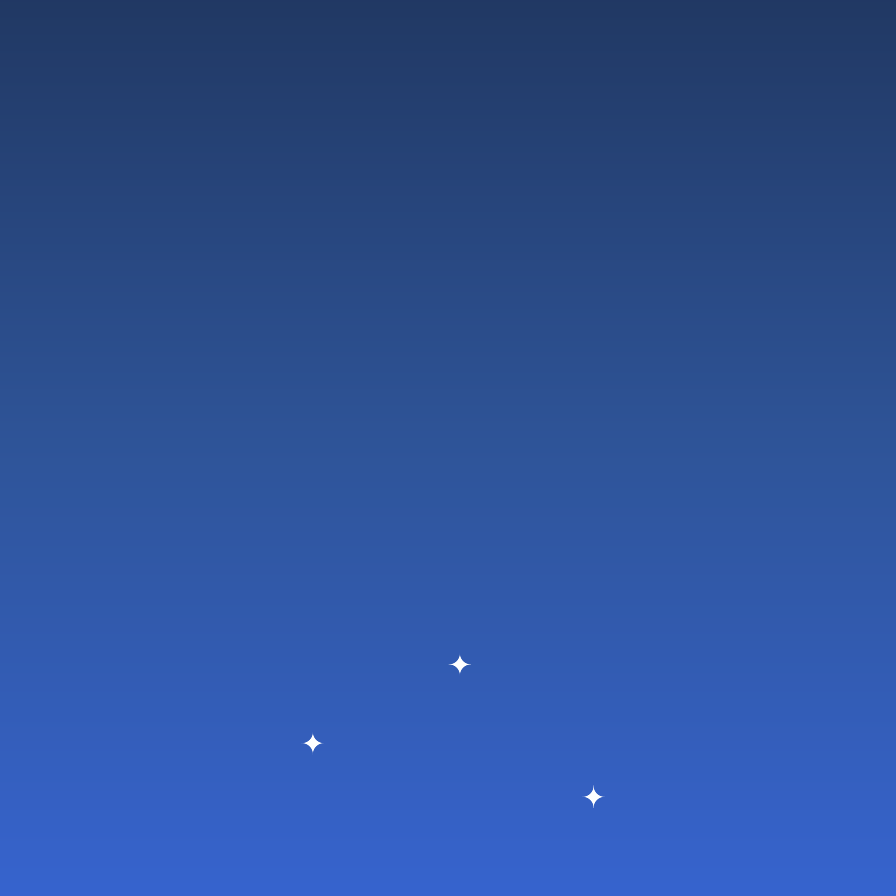
Reproduce this background procedurally as a Shadertoy shader.

```glsl
// Draws a deep blue evening gradient with three small four-pointed stars.

const vec3 TOP_BLUE = vec3(0.129, 0.221, 0.390);
const vec3 MIDDLE_BLUE = vec3(0.182, 0.330, 0.598);
const vec3 BOTTOM_BLUE = vec3(0.214, 0.390, 0.808);
const vec3 STAR_WHITE = vec3(1.0);
const float STAR_RADIUS = 0.0124;
const int STAR_COUNT = 3;

// Vertical sky gradient, with height from 0 (bottom) to 1 (top)
vec3 skyColor(float height) {
    vec3 lower = mix(BOTTOM_BLUE, MIDDLE_BLUE, clamp(height * 2.0, 0.0, 1.0));
    return mix(lower, TOP_BLUE, clamp(height * 2.0 - 1.0, 0.0, 1.0));
}

// Signed distance to a star whose sides are four inward circular arcs
float starDistance(vec2 p, float radius) {
    vec2 q = abs(p);
    float arc = radius - length(q - radius);
    return max(arc, max(q.x, q.y) - radius);
}

// Smooth coverage across one pixel
float coverage(float dist, float pixel) {
    return 1.0 - smoothstep(-0.5 * pixel, 0.5 * pixel, dist);
}

void mainImage(out vec4 fragColor, in vec2 fragCoord) {
    vec2 uv = fragCoord / iResolution.xy;
    vec2 aspect = vec2(iResolution.x / iResolution.y, 1.0);
    float pixel = 1.0 / iResolution.y;

    vec3 color = skyColor(uv.y);

    // Star centres in canvas units
    vec2 centers[STAR_COUNT] = vec2[STAR_COUNT](
        vec2(0.5133, 0.2585), vec2(0.3492, 0.1706), vec2(0.6625, 0.1107));
    for (int i = 0; i < STAR_COUNT; i++) {
        float dist = starDistance((uv - centers[i]) * aspect, STAR_RADIUS);
        color = mix(color, STAR_WHITE, coverage(dist, pixel));
    }

    fragColor = vec4(color, 1.0);
}
```
